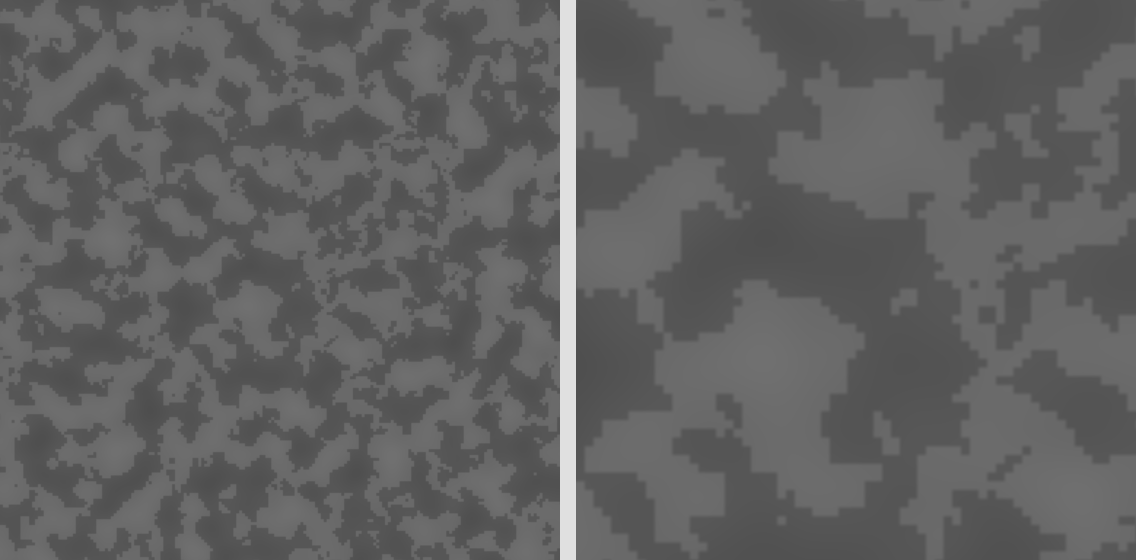
Left, the full canvas; right, a detail of the centre.
A WebGL 1 fragment shader for this texture:

```glsl
precision highp float;
// Mottled two-tone grey camouflage with finely stepped patch edges.

uniform vec2 u_resolution;

#define DARK_TONE 0.337
#define LIGHT_TONE 0.412
#define SHADE_DEPTH 0.055   // tone drift inside the patches
#define PATCH_SCALE 16.0    // noise cells across the canvas
#define OCTAVE_GAIN 0.52
#define EDGE_CELLS 192.0    // steps across the canvas
#define EDGE_SOFTNESS 0.32  // blend half-width, in steps
#define EDGE_JITTER 0.035
#define DARK_BIAS 0.005

float hash(vec2 p) {
  vec3 q = fract(p.xyx * 0.1031);
  q += dot(q, q.yzx + 33.33);
  return fract((q.x + q.y) * q.z);
}

vec2 randomGradient(vec2 cell) {
  return 2.0 * vec2(hash(cell), hash(cell + 71.7)) - 1.0;
}

// Gradient noise, centred on zero
float noise(vec2 p) {
  vec2 i = floor(p);
  vec2 f = p - i;
  vec2 w = f * f * f * (f * (f * 6.0 - 15.0) + 10.0);
  vec2 e = vec2(1.0, 0.0);
  float a = dot(randomGradient(i), f);
  float b = dot(randomGradient(i + e.xy), f - e.xy);
  float c = dot(randomGradient(i + e.yx), f - e.yx);
  float d = dot(randomGradient(i + e.xx), f - e.xx);
  return mix(mix(a, b, w.x), mix(c, d, w.x), w.y);
}

// Rotated octaves hide the noise lattice
float patchField(vec2 uv) {
  mat2 turn = mat2(0.8, 0.6, -0.6, 0.8);
  vec2 p = uv * PATCH_SCALE + 11.3;
  float sum = 0.0;
  float gain = 1.0;
  for (int octave = 0; octave < 3; octave++) {
    sum += gain * noise(p);
    p = turn * p * 2.03 + 17.9;
    gain *= OCTAVE_GAIN;
  }
  return sum;
}

// 0 in a dark patch, 1 in a light one, constant over each step cell
float patchMask(vec2 cell) {
  float jitter = (hash(cell + 5.3) - 0.5) * EDGE_JITTER;
  return step(DARK_BIAS, patchField((cell + 0.5) / EDGE_CELLS) + jitter);
}

// Joins neighbouring step cells with a short blend
float softMask(vec2 uv) {
  vec2 p = uv * EDGE_CELLS - 0.5;
  vec2 i = floor(p);
  vec2 f = smoothstep(0.5 - EDGE_SOFTNESS, 0.5 + EDGE_SOFTNESS, p - i);
  float bottom = mix(patchMask(i), patchMask(i + vec2(1.0, 0.0)), f.x);
  float top = mix(patchMask(i + vec2(0.0, 1.0)), patchMask(i + 1.0), f.x);
  return mix(bottom, top, f.y);
}

void main() {
  vec2 uv = gl_FragCoord.xy / min(u_resolution.x, u_resolution.y);
  float tone = mix(DARK_TONE, LIGHT_TONE, softMask(uv));
  tone += SHADE_DEPTH * noise(uv * PATCH_SCALE + 11.3);
  gl_FragColor = vec4(vec3(tone), 1.0);
}
```
